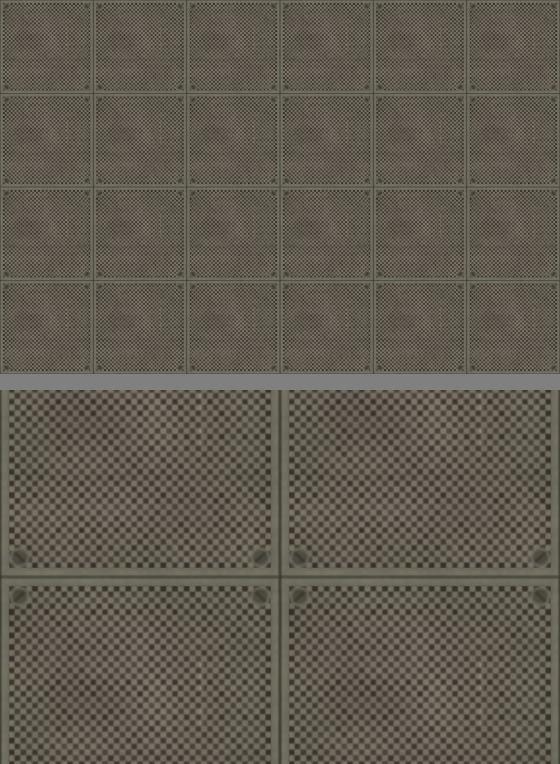
Top: the whole. Bottom: its middle third, enlarged.
This texture is drawn by a Shadertoy shader. Its source:

```glsl
// Grid of square perforated metal panels with plain rims, dark seams and corner screws.
#define TILES vec2(6.0, 4.0)
#define HOLES 24.0
#define RIM 0.031
#define SEAM 0.0055
#define SCREW_INSET 0.07
#define SCREW_RADIUS 0.027
#define PATCHES 0.16
#define GRAIN 0.06

const float TAU = 6.2831853;
const vec3 RIM_COLOR = vec3(0.425, 0.415, 0.360);
const vec3 METAL_BROWN = vec3(0.455, 0.422, 0.385);
const vec3 METAL_GREEN = vec3(0.440, 0.432, 0.372);
const vec3 HOLE_COLOR = vec3(0.250, 0.223, 0.190);
const vec3 SEAM_COLOR = vec3(0.235, 0.225, 0.190);

float hash(vec2 p) {
    vec3 q = fract(vec3(p.xyx) * 0.1031);
    q += dot(q, q.yzx + 33.33);
    return fract((q.x + q.y) * q.z);
}

float noise(vec2 p) {
    vec2 i = floor(p), f = fract(p);
    f = f * f * (3.0 - 2.0 * f);
    return mix(mix(hash(i), hash(i + vec2(1, 0)), f.x),
               mix(hash(i + vec2(0, 1)), hash(i + vec2(1, 1)), f.x), f.y);
}

// Soft band of half width w around zero
float band(float d, float w, float aa) {
    return 1.0 - smoothstep(w - aa, w + aa, abs(d));
}

// Soft staggered holes, varying in depth by hole and by row
float perforation(vec2 p, float px) {
    vec2 g = p * HOLES;
    float wave = cos(TAU * g.x) * cos(TAU * g.y);
    float soft = clamp(3.0 * HOLES * px, 0.75, 0.95);
    float hole = smoothstep(0.1 - soft, 0.1 + soft, wave);
    vec2 id = round(vec2(g.x + g.y, g.x - g.y));
    float row = hash(vec2(id.x - id.y, 5.0));
    return hole * (0.72 + 0.3 * hash(id + 71.0) + 0.16 * row);
}

void mainImage(out vec4 fragColor, in vec2 fragCoord) {
    vec2 p = fract(fragCoord / iResolution.xy * TILES);
    float px = TILES.y / iResolution.y;
    vec2 toEdge = min(p, 1.0 - p);
    float edge = min(toEdge.x, toEdge.y);

    // Corner screw and the flat pad around it
    vec2 s = toEdge - SCREW_INSET;
    float screwDist = length(s);
    float pad = 1.0 - smoothstep(0.026, 0.046, screwDist);

    // Mesh, greener towards the rim and in blotches
    float blotch = noise(p * 4.0 + 13.0);
    float green = (1.0 - smoothstep(0.03, 0.25, edge)) * 0.7 + 0.9 * (blotch - 0.4);
    vec3 metal = mix(METAL_BROWN, METAL_GREEN, clamp(green, 0.0, 1.0));
    float edgeRow = 1.0 - smoothstep(0.045, 0.065, edge);
    float hole = min(perforation(p, px) * (1.0 + 0.3 * edgeRow), 1.15);
    vec3 mesh = mix(metal, HOLE_COLOR, hole);

    // Broad light and dark patches, and one darker row
    float patches = 0.7 * noise(p * 3.5 + 41.0) + 0.3 * noise(p * 8.0 + 7.0);
    mesh *= 1.0 + PATCHES * (patches - 0.45);
    mesh *= 1.0 - 0.05 * band(p.y - 0.36, 0.015, 0.015);

    // Small bright flecks on a column
    vec2 fleckCell = vec2(p.x - 0.72, (fract(p.y * HOLES) - 0.5) / HOLES);
    float fleck = 1.0 - smoothstep(0.003, 0.016, length(fleckCell));
    fleck *= step(0.45, hash(vec2(3.0, floor(p.y * HOLES))));
    mesh += 0.10 * fleck * band(p.y - 0.6, 0.15, 0.05);

    // Rim with a light bevel beside the seam
    vec3 rim = RIM_COLOR + 0.02 * band(edge - 0.016, 0.006, 0.006);
    float inside = smoothstep(RIM - 0.5 * px, RIM + 0.5 * px, edge);
    vec3 color = mix(rim, mesh, inside * (1.0 - pad));

    // Screw head: dark soft disc with a darker slot
    float blur = max(px, 0.009);
    float head = 1.0 - smoothstep(SCREW_RADIUS - blur, SCREW_RADIUS + blur, screwDist);
    vec3 headColor = mix(SEAM_COLOR, RIM_COLOR, 0.25 + 4.0 * s.y);
    headColor *= 1.0 - 0.25 * band(s.x + s.y, 0.008, blur);
    color = mix(color, headColor, head * 0.9);

    // Seams, stronger on the vertical joints
    float aa = 0.6 * px;
    color = mix(color, SEAM_COLOR, 0.80 * band(toEdge.x, SEAM, aa));
    color = mix(color, SEAM_COLOR, 0.60 * band(toEdge.y, SEAM, aa));

    // Grime and fine grain
    color *= 1.0 + GRAIN * (noise(p * 9.0) + noise(p * 60.0) - 1.0);
    fragColor = vec4(color, 1.0);
}
```
